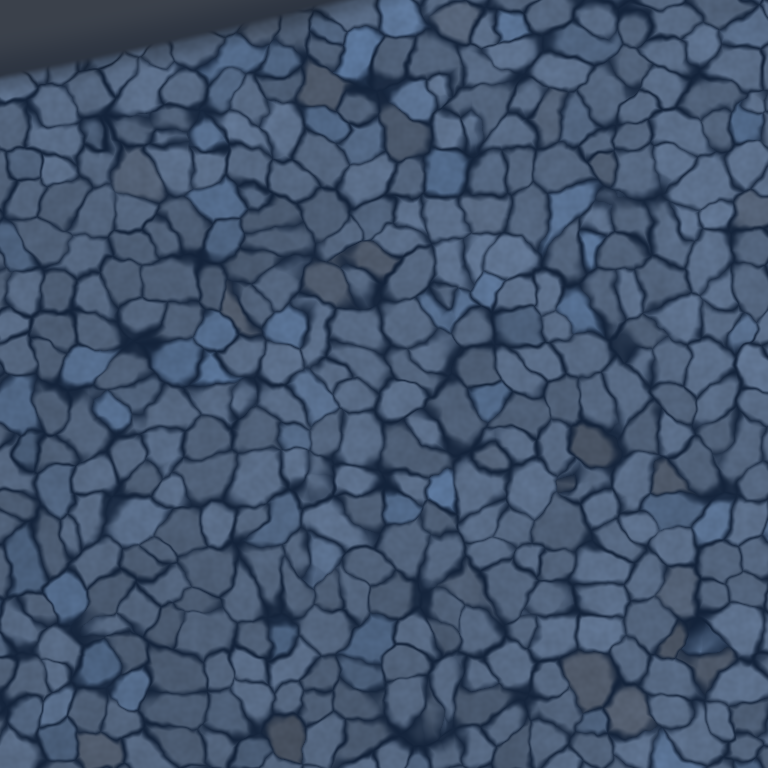
Write a three.js fragment shader that draws this texture.

```glsl
// Bed of blue-grey gravel with dark gaps, and a soft dark rail across the upper left corner.
varying vec2 vUv;

const float STONES_ACROSS = 20.0;
const float JITTER = 0.85;
const float STRETCH = 0.32;        // elongation of single stones
const float SIZE_SPREAD = 0.25;    // variation of stone radius
const float BOXINESS = 0.35;       // 0 round, 1 square
const float WARP = 0.13;           // roughness of outlines, in cells
const float GAP_VARIATION = 0.13;
const float STONE_CONTRAST = 0.20;
const float RAIL_BLUR = 0.006;

const vec3 GAP_COLOR   = vec3(0.075, 0.135, 0.225);
const vec3 STONE_COLOR = vec3(0.328, 0.398, 0.497);
const vec3 BLUE_STONE  = vec3(0.320, 0.430, 0.575);
const vec3 BROWN_STONE = vec3(0.290, 0.320, 0.370);
const vec3 RAIL_LOW    = vec3(0.175, 0.205, 0.255);
const vec3 RAIL_HIGH   = vec3(0.230, 0.255, 0.295);

vec3 hash3(vec2 p) {
  vec3 q = fract(vec3(p.xyx) * vec3(0.1031, 0.1030, 0.0973));
  q += dot(q, q.yxz + 33.33);
  return fract((q.xxy + q.yzz) * q.zyx);
}

float gradientDot(vec2 cell, vec2 offset) {
  float angle = 6.2832 * hash3(cell + 71.0).x;
  return dot(vec2(cos(angle), sin(angle)), offset);
}

float gradientNoise(vec2 p) {
  vec2 i = floor(p), f = fract(p);
  vec2 u = f * f * f * (f * (f * 6.0 - 15.0) + 10.0);
  vec2 e = vec2(0.0, 1.0);
  float low  = mix(gradientDot(i, f), gradientDot(i + e.yx, f - e.yx), u.x);
  float high = mix(gradientDot(i + e, f - e), gradientDot(i + 1.0, f - 1.0), u.x);
  return mix(low, high, u.y);
}

vec2 noise2(vec2 p) {
  return vec2(gradientNoise(p), gradientNoise(p + vec2(37.2, 91.7)));
}

// Distance to one stone's centre, in its own turned, stretched and scaled frame.
float stoneDistance(vec2 toCenter, vec3 traits) {
  float angle = 6.2832 * traits.x;
  float c = cos(angle), s = sin(angle);
  float aspect = 1.0 + STRETCH * traits.y;
  vec2 q = vec2(c * toCenter.x + s * toCenter.y, c * toCenter.y - s * toCenter.x);
  q *= vec2(1.0 / aspect, aspect);
  float boxy = 1.12 * max(abs(q.x), abs(q.y));
  return mix(length(q), boxy, BOXINESS) / (1.0 + SIZE_SPREAD * (2.0 * traits.z - 1.0));
}

// Returns nearest distance, gap to the second nearest, and the cell of the nearest stone.
vec4 nearestStone(vec2 p) {
  vec2 base = floor(p), id = base;
  float first = 9.0, second = 9.0;
  for (int y = -2; y <= 2; y++) {
    for (int x = -2; x <= 2; x++) {
      vec2 cell = base + vec2(float(x), float(y));
      vec2 center = cell + 0.5 + JITTER * (hash3(cell).xy - 0.5);
      float d = stoneDistance(p - center, hash3(cell + 131.0));
      if (d < first) {
        second = first;
        first = d;
        id = cell;
      } else {
        second = min(second, d);
      }
    }
  }
  return vec4(first, second - first, id);
}

vec3 gravel(vec2 uv) {
  vec2 p = uv * STONES_ACROSS + 40.0;
  vec2 warped = p + WARP * (noise2(p * 1.6) + 0.5 * noise2(p * 3.7));
  vec4 stone = nearestStone(warped);
  vec3 tone = hash3(stone.zw + 257.0);

  // Own tint and brightness of each stone
  vec3 color = mix(STONE_COLOR, BLUE_STONE, 0.7 * smoothstep(0.80, 1.0, tone.y));
  color = mix(color, BROWN_STONE, 0.8 * smoothstep(0.93, 1.0, tone.z));
  color *= 1.0 + STONE_CONTRAST * (tone.x - 0.5);

  // Faint mottling, light from above and a brighter upper right
  color *= 1.0 + 0.07 * gradientNoise(p * 2.3) + 0.05 * gradientNoise(p * 6.0);
  color *= 0.96 + 0.07 * smoothstep(0.0, 1.6, uv.x + uv.y);
  color *= 1.0 + 0.10 * gradientNoise(uv * 4.0 + 9.0);

  // Narrow seams of varying width and deeper pockets between corners
  float seam = stone.y + GAP_VARIATION * gradientNoise(p * 0.9 + 5.0);
  float body = smoothstep(-0.07, 0.23, seam);
  body *= 1.0 - 0.85 * smoothstep(0.58, 0.88, stone.x);
  return mix(GAP_COLOR, color, body);
}

void main() {
  vec3 color = gravel(vUv);

  // Rail with a slightly bowed lower edge and a faint shadow under it
  float height = vUv.y - (0.898 + 0.19 * vUv.x + 0.08 * vUv.x * vUv.x);
  color *= 1.0 - 0.22 * smoothstep(-0.03, 0.0, height);
  vec3 rail = mix(RAIL_LOW, RAIL_HIGH, smoothstep(0.0, 0.06, height));
  color = mix(color, rail, smoothstep(-RAIL_BLUR, RAIL_BLUR, height));

  gl_FragColor = vec4(color, 1.0);
}
```
